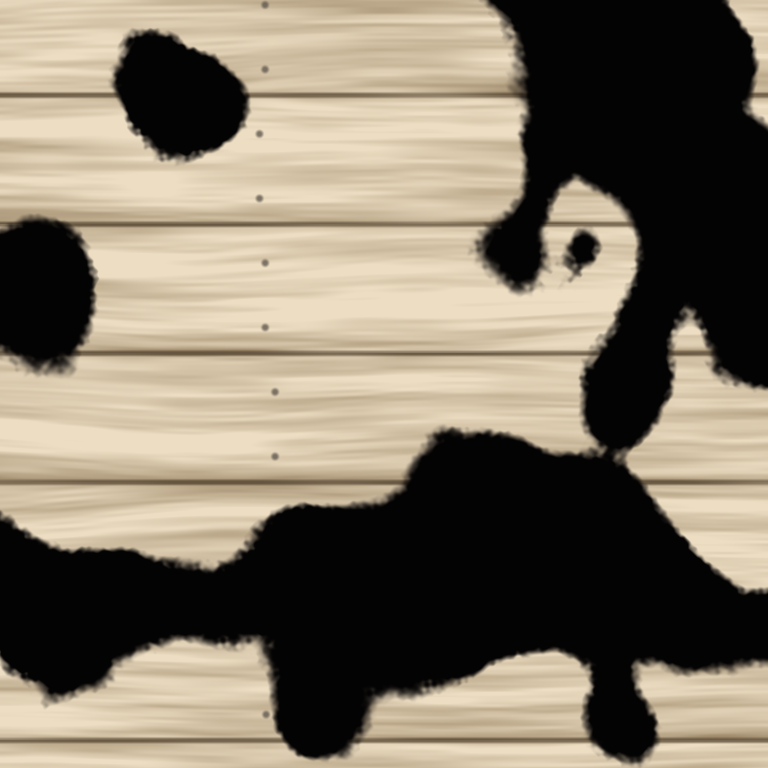
Write a three.js fragment shader that draws this texture.

```glsl
// Cowhide pattern over pale horizontal boards: soft black patches on grained wood.
// The patches are a smooth union of a wavy band, a slanted mass, limbs and spots,
// roughened by value noise; the boards are stretched noise with seams and nails.

varying vec2 vUv;

const vec3 WOOD_LIGHT = vec3(0.93, 0.87, 0.765);
const vec3 WOOD_SHADE = vec3(0.66, 0.58, 0.46);
const vec3 SEAM_COLOR = vec3(0.36, 0.30, 0.22);
const vec3 NAIL_COLOR = vec3(0.38, 0.35, 0.31);
const vec3 HIDE_BLACK = vec3(0.015, 0.01, 0.01);

const float BOARD_HEIGHT = 0.168;
const float BOARD_OFFSET = 0.036;
const float GRAIN_CONTRAST = 1.5;
const float NAIL_COLUMN = 0.35;
const float NAIL_RADIUS = 0.0055;
const float PATCH_BLEND = 0.035;
const float PATCH_WARP = 0.06;
const float PATCH_ROUGHNESS = 0.055;
const float FUR_LENGTH = 0.007;

float hash(vec2 p) {
  return fract(sin(dot(p, vec2(127.1, 311.7))) * 43758.5453);
}

float noise(vec2 p) {
  vec2 cell = floor(p);
  vec2 f = fract(p);
  f = f * f * (3.0 - 2.0 * f);
  float low = mix(hash(cell), hash(cell + vec2(1.0, 0.0)), f.x);
  float high = mix(hash(cell + vec2(0.0, 1.0)), hash(cell + vec2(1.0)), f.x);
  return mix(low, high, f.y);
}

float smoothUnion(float a, float b) {
  float h = max(PATCH_BLEND - abs(a - b), 0.0) / PATCH_BLEND;
  return min(a, b) - 0.25 * h * h * PATCH_BLEND;
}

float capsule(vec2 p, vec2 a, vec2 b, float radius) {
  vec2 axis = b - a;
  float t = clamp(dot(p - a, axis) / dot(axis, axis), 0.0, 1.0);
  return length(p - a - axis * t) - radius;
}

// Signed distance to the black patches, negative inside
float hideDistance(vec2 uv) {
  vec2 p = uv + PATCH_WARP * (vec2(noise(uv * 6.0), noise(uv * 6.0 + 37.0)) - 0.5);

  // Wavy band across the lower part, slanted mass at the upper right
  float bandCenter = 0.235 + 0.05 * sin(8.0 * p.x - 3.6);
  float bandHalf = 0.09 + 0.045 * sin(6.0 * p.x - 2.4);
  float d = abs(p.y - bandCenter) - bandHalf;
  vec2 massTop = vec2(0.71, 1.02);
  vec2 massEnd = vec2(1.0, 0.62);
  d = smoothUnion(d, capsule(p, massTop, massEnd, 0.12));

  // Limbs hanging from both
  for (int i = 0; i < 2; i++) {
    float k = float(i);
    vec2 root = mix(massTop, massEnd, 0.2 + 0.5 * k);
    d = smoothUnion(d, capsule(p, root, root - vec2(0.125, 0.26), 0.045));
    root = vec2(0.4 + 0.41 * k, 0.23);
    d = smoothUnion(d, capsule(p, root, root - vec2(0.0, 0.15), 0.045));
  }

  // Scattered spots
  for (int i = 0; i < 7; i++) {
    float k = float(i);
    vec2 center = fract(vec2(0.05, 0.6) + k * vec2(0.1725, 0.265));
    float radius = 0.055 + 0.035 * cos(1.05 * k);
    d = smoothUnion(d, length((p - center) * vec2(1.0, 0.92)) - radius);
  }

  // Lobed outline, then fine fur
  vec2 turned = mat2(0.8, 0.6, -0.6, 0.8) * uv;
  d += PATCH_ROUGHNESS * (noise(turned * 10.0) - 0.5);
  d += 0.2 * PATCH_ROUGHNESS * (noise(turned * 30.0) - 0.5);
  return d + FUR_LENGTH * (noise(turned * 150.0) - 0.5);
}

vec3 boards(vec2 uv) {
  float level = (uv.y - BOARD_OFFSET) / BOARD_HEIGHT;
  float board = floor(level);
  float across = fract(level);

  // Grain: bent streaks in three widths, shifted on every board
  vec2 g = uv + vec2(board * 3.7, 0.0);
  g.y += 0.025 * noise(g * vec2(3.0, 9.0));
  float grain = 0.45 * noise(g * vec2(2.5, 45.0))
              + 0.35 * noise(g * vec2(5.0, 110.0))
              + 0.20 * noise(g * vec2(14.0, 230.0));
  float tone = 0.25 + GRAIN_CONTRAST * (grain - 0.5);
  tone += 0.2 * (noise(g * vec2(2.0, 14.0)) - 0.5);

  // Seam: soft shade above, sharp edge below, dark core
  float above = across * BOARD_HEIGHT;
  float below = (1.0 - across) * BOARD_HEIGHT;
  float wear = 0.6 + 0.6 * noise(vec2(uv.x * 7.0, board + 0.5));
  tone += wear * (0.75 * exp(-above / 0.011) + 0.6 * exp(-below / 0.004));
  vec3 color = mix(WOOD_LIGHT, WOOD_SHADE, clamp(tone, 0.0, 1.25));
  float core = 1.0 - smoothstep(0.001, 0.0055, min(above, below));
  color = mix(color, SEAM_COLOR, core * min(wear, 1.0) * 0.85);

  // Two nails per board
  float nailX = NAIL_COLUMN + 0.025 * (hash(vec2(board, 4.0)) - 0.5);
  vec2 toNail = vec2(uv.x - nailX, (fract(across * 2.0) - 0.4) * 0.5 * BOARD_HEIGHT);
  float nail = 1.0 - smoothstep(0.3 * NAIL_RADIUS, 1.3 * NAIL_RADIUS, length(toNail));
  return mix(color, NAIL_COLOR, 0.8 * nail);
}

void main() {
  float softness = mix(0.004, 0.012, noise(vUv * 8.0 + 11.0));
  float hide = 1.0 - smoothstep(-softness, softness, hideDistance(vUv));
  gl_FragColor = vec4(mix(boards(vUv), HIDE_BLACK, hide), 1.0);
}
```
